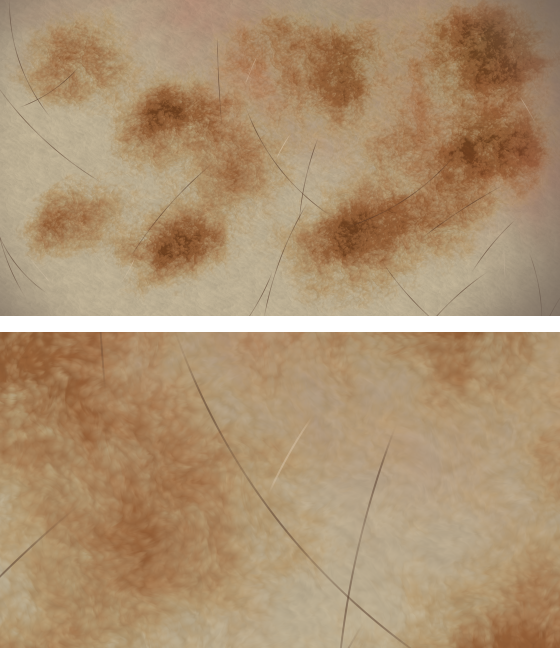
Top, the full canvas; bottom, a detail of the centre.
This texture is drawn by a Shadertoy shader. Its source:

```glsl
// Freckled skin seen close up: pale to pink ground, soft brown patches and fine hairs.
// Patches are warped Gaussians on a low-discrepancy sequence, broken up by cellular
// noise and layered sines; the hairs are thin parabolic arcs scattered by a hash.

const vec3 PALE  = vec3(0.735, 0.680, 0.570);
const vec3 PINK  = vec3(0.670, 0.550, 0.460);
const vec3 TAN   = vec3(0.690, 0.580, 0.415);
const vec3 BROWN = vec3(0.640, 0.480, 0.325);
const vec3 RUST  = vec3(0.565, 0.365, 0.210);
const vec3 UMBER = vec3(0.400, 0.230, 0.105);
const vec3 SHADE = vec3(0.440, 0.385, 0.345);
const vec3 HAIR_DARK  = vec3(0.32, 0.21, 0.15);
const vec3 HAIR_LIGHT = vec3(0.86, 0.78, 0.68);

const int   PATCHES = 20;
const int   HAIRS = 24;
const float PATCH_RADIUS = 0.098;
const float HAZE = 0.30;          // strength of the wide stain around a patch
const float EDGE_WARP = 0.046;
const float NET_SCALE = 54.0;     // cells of the pigment network per canvas height
const float HAIR_WIDTH = 0.0010;

vec2 hash2(vec2 p) {
    vec3 q = fract(vec3(p.xyx) * vec3(0.1031, 0.1030, 0.0973));
    q += dot(q, q.yzx + 33.33);
    return fract((q.xx + q.yz) * q.zy);
}

mat2 turn(float a) {
    float c = cos(a), s = sin(a);
    return mat2(c, -s, s, c);
}

// Distance to the nearest jittered cell point, about 0 to 1.
float cells(vec2 p) {
    vec2 id = floor(p), f = p - id;
    float nearest = 2.0;
    for (int y = -1; y <= 1; y++)
    for (int x = -1; x <= 1; x++) {
        vec2 o = vec2(x, y);
        vec2 d = o + hash2(id + o + 50.0) - f;
        nearest = min(nearest, dot(d, d));
    }
    return sqrt(nearest);
}

// Rotated, self-warped sine octaves, about -1 to 1.
float layeredSines(vec2 p) {
    float sum = 0.0, amp = 0.5;
    for (int i = 0; i < 6; i++) {
        p = turn(1.1) * p * 1.75 + 1.7;
        p += 0.6 * sin(p.yx * 0.8);
        sum += amp * sin(p.x) * cos(p.y);
        amp *= 0.68;
    }
    return sum;
}

// Pigment at p, 0 to 1; overlapping patches saturate instead of adding up.
float patchDensity(vec2 p) {
    float bare = 1.0;
    for (int i = 1; i <= PATCHES; i++) {
        vec3 seq = fract(vec3(0.5, 0.5, 0.0) + float(i) * vec3(0.8192, 0.6711, 0.5497));
        vec2 rnd = hash2(vec2(i, 7.0));
        vec2 jitter = hash2(vec2(i, 19.0)) - 0.5;
        vec2 centre = vec2(0.10, 0.06) + vec2(1.58, 0.88) * seq.xy + 0.16 * jitter;
        float strength = mix(0.18, 0.98, seq.z);
        vec2 q = turn(0.5 + 1.2 * (rnd.x - 0.5)) * (p - centre);
        q /= PATCH_RADIUS * mix(0.7, 1.3, rnd.y) * vec2(1.25, 0.85);
        float d2 = dot(q, q);
        bare *= 1.0 - strength * mix(exp(-d2), exp(-d2 * 0.22), HAZE);
    }
    return 1.0 - bare;
}

// Coverage of one curved hair; px is the smoothing width.
float hair(vec2 p, vec2 root, float angle, float halfLength, float bend, float px) {
    vec2 q = turn(angle) * (p - root);
    float d = abs(q.y - bend * q.x * q.x) / sqrt(1.0 + 4.0 * bend * bend * q.x * q.x);
    float line = 1.0 - smoothstep(max(HAIR_WIDTH - px, 0.0), HAIR_WIDTH + px, d);
    float uneven = 0.75 + 0.25 * sin(q.x * 45.0 + root.x * 30.0);
    return line * uneven * (1.0 - smoothstep(0.6, 1.0, abs(q.x) / halfLength));
}

void mainImage(out vec4 fragColor, in vec2 fragCoord) {
    vec2 p = fragCoord / iResolution.y;
    vec2 uv = fragCoord / iResolution.xy;
    float px = 0.65 / iResolution.y;

    // Noise layers
    float broad = layeredSines(p * 2.2 + 3.0);
    float ragged = layeredSines(p * 9.0);
    float fine = layeredSines(p * 27.0 + 5.0);
    vec2 warp = vec2(layeredSines(p * 5.0 + 9.0), layeredSines(p * 5.0 + 21.0));
    vec2 wobble = 0.9 * vec2(fine, ragged);
    float network = 0.6 * cells(p * NET_SCALE + wobble)
                  + 0.6 * cells(turn(0.6) * p * NET_SCALE * 2.1 + wobble) - 0.54;
    float streaks = cells(turn(-0.75) * p * vec2(34.0, 105.0) + fine) - 0.45;

    // Ground: pale at lower left, pink towards upper right
    float pinkness = smoothstep(0.50, 1.00, 0.50 * uv.x + 0.72 * uv.y + 0.18 * broad);
    vec3 col = mix(PALE, PINK, pinkness);

    // Pigment, from a light stain to dark cores
    float density = patchDensity(p + EDGE_WARP * warp);
    density *= 1.0 + 0.28 * ragged + 0.28 * fine + 0.42 * network;
    density += 0.06 * broad;
    col = mix(col, TAN, (0.9 - 0.4 * pinkness) * smoothstep(0.16, 0.36, density));
    col = mix(col, BROWN, smoothstep(0.30, 0.54, density));
    col = mix(col, RUST, smoothstep(0.48, 0.74, density));
    col = mix(col, UMBER, 0.85 * smoothstep(0.74, 1.08, density));

    // Skin relief and reddish flush
    col *= 1.0 + 0.06 * streaks - 0.04 * network + 0.03 * fine;
    col += vec3(0.028, -0.012, -0.004) * pinkness * (broad + 0.5 * ragged);

    // Hairs: mostly long and dark, some short and light
    for (int i = 0; i < HAIRS; i++) {
        vec2 a = hash2(vec2(i, 31.0)), b = hash2(vec2(i, 67.0)), c = hash2(vec2(i, 93.0));
        bool light = c.x > 0.72;
        float reach = light ? 0.05 : mix(0.10, 0.25, b.y);
        float cover = hair(p, a * vec2(1.78, 1.0), mix(0.5, 2.4, b.x), reach,
                           mix(-1.2, 1.2, c.y), px);
        col = mix(col, light ? HAIR_LIGHT : HAIR_DARK, 0.5 * cover);
    }

    // Grey falloff at the corners and right edge
    float rim = length((uv - vec2(0.46, 0.5)) * vec2(1.25, 0.85));
    col = mix(col, SHADE, 0.85 * smoothstep(0.52, 0.84, rim));
    fragColor = vec4(clamp(col, 0.0, 1.0), 1.0);
}
```
